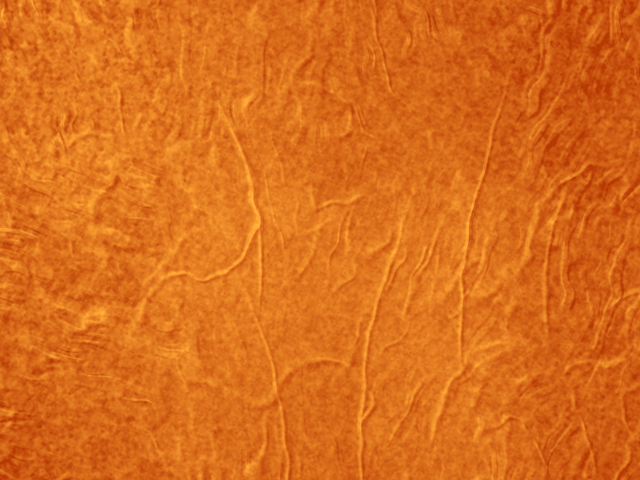
Reproduce this texture procedurally as a WebGL 1 fragment shader.

```glsl
precision highp float;
uniform vec2 u_resolution;

float hash(vec2 p) {
  return fract(sin(dot(p, vec2(127.1, 311.7))) * 43758.5453);
}

float noise(vec2 p) {
  vec2 i = floor(p), f = fract(p);
  f = f * f * (3.0 - 2.0 * f);
  return mix(mix(hash(i), hash(i + vec2(1.0, 0.0)), f.x),
             mix(hash(i + vec2(0.0, 1.0)), hash(i + 1.0), f.x), f.y);
}

vec2 turn(vec2 p, float a) {
  return vec2(cos(a) * p.x + sin(a) * p.y, cos(a) * p.y - sin(a) * p.x);
}

float bump(float d, float width) {
  return exp(-d * d / (width * width));
}

// Coarse on the left and top, smooth in the lower middle
float roughness(vec2 p) {
  return 0.4 + 0.6 * (1.0 - smoothstep(0.1, 0.65, p.x))
       + 0.3 * smoothstep(0.85, 1.2, p.x) + 0.25 * smoothstep(0.5, 0.9, p.y);
}

// Trowel direction turns from flat on the left to steep on the right
float strokeAngle(vec2 c, float jitter) {
  return mix(-0.2, -1.95, smoothstep(0.1, 0.8, c.x))
       - 0.5 * c.y * (1.0 - smoothstep(0.1, 0.7, c.x))
       + 0.5 * smoothstep(0.5, 1.0, c.y) * smoothstep(0.6, 1.1, c.x)
       + (jitter - 0.5) * (0.4 + 0.7 * c.y);
}

// x: stroke lumps, y: leaf-shaped rims, blended over scattered patches
vec2 strokes(vec2 p) {
  vec2 base = floor(p * 3.0), sum = vec2(0.0);
  float total = 0.0;
  for (int j = -1; j <= 1; j++) {
    for (int i = -1; i <= 1; i++) {
      vec2 id = base + vec2(float(i), float(j));
      vec2 center = (id + 0.15 + 0.7 * vec2(hash(id + 3.7), hash(id + 9.2))) / 3.0;
      vec2 d = p - center;
      float weight = exp(-380.0 * dot(d, d)) + 1e-14;
      vec2 q = turn(d, strokeAngle(center, hash(id + 5.1))) + id * 7.3;
      float lumps = smoothstep(0.48, 0.74, noise(q * vec2(10.0, 38.0)))
                  + 0.6 * smoothstep(0.4, 0.8, noise(q * vec2(24.0, 75.0) + 3.0));
      float rim = bump(noise(q * vec2(3.2, 11.0)) - 0.5, 0.045)
                + 0.5 * bump(noise(q * vec2(7.0, 24.0) + 50.0) - 0.5, 0.09);
      sum += weight * vec2(lumps, rim);
      total += weight;
    }
  }
  return sum / total;
}

// Long curved edges left by the trowel
float sweeps(vec2 p) {
  float h = 0.0;
  for (int i = 0; i < 5; i++) {
    float n = float(i), r = hash(vec2(n, 4.3)), s = hash(vec2(n, 8.6));
    float y = p.y - 0.45 * s;
    float k = mix(0.3, 1.0, r) * (n < 2.0 ? -1.0 : 1.0);
    float d = (p.x - 0.45 - 0.15 * n - 0.1 * s - k * y * y) / sqrt(1.0 + 4.0 * k * k * y * y);
    float span = smoothstep(-0.1, 0.0, y) * (1.0 - smoothstep(0.3, 0.65, y + 0.25 * r));
    h += span * (bump(d, 0.0045) + 0.35 * smoothstep(-0.004, 0.004, d) * exp(-max(d, 0.0) * 25.0));
  }
  return h;
}

float relief(vec2 p) {
  vec2 w = p + 0.06 * (vec2(noise(p * 6.0), noise(p * 6.0 + 31.0)) - 0.5)
         + 0.022 * (vec2(noise(p * 26.0), noise(p * 26.0 + 17.0)) - 0.5);
  vec2 s = strokes(w);
  vec2 t = turn(w, 0.6);
  float lumpMask = 0.45 + 0.75 * smoothstep(0.3, 0.65, noise(p * 7.0 + 90.0));
  float rimMask = smoothstep(0.3, 0.6, noise(p * 5.0 + 12.0));
  float plate = noise(t * 3.3 + 40.0) + 0.25 * noise(t * 11.0) - 0.62;
  float plateMask = smoothstep(0.4, 0.6, noise(p * 4.0 + 70.0));
  float scrap = noise(t * vec2(11.0, 7.0) + 23.0) + 0.2 * noise(t * 30.0) - 0.62;
  float scrapMask = smoothstep(0.5, 0.65, noise(p * 4.5 + 55.0));
  return 0.5 * roughness(p) * lumpMask * s.x + 0.42 * rimMask * s.y
       + 0.5 * sweeps(mix(p, w, 0.4))
       + plateMask * (0.5 * bump(plate, 0.025) + 0.2 * smoothstep(-0.02, 0.02, plate))
       + scrapMask * (0.4 * bump(scrap, 0.06) + 0.2 * smoothstep(-0.05, 0.05, scrap));
}

void main() {
  vec2 p = gl_FragCoord.xy / u_resolution.y;
  float height = relief(p);
  float slope = relief(p + vec2(0.0034, -0.0034)) - height;

  // Broad pools of light and shade
  vec2 glowLeft = p - vec2(0.1, 0.7), glowMid = p - vec2(0.75, 0.4);
  float tone = 0.38 + 0.26 * exp(-6.0 * dot(glowLeft, glowLeft))
             + 0.2 * exp(-5.0 * dot(glowMid, glowMid))
             - 0.24 * smoothstep(0.85, 1.35, p.x)
             - 0.1 * (1.0 - smoothstep(0.0, 0.4, length(p)));
  tone += 0.3 * (noise(p * 4.0 + 0.4 * noise(p * 15.0)) - 0.5);

  // Sponged pigment, rust flecks and fine grit
  float rough = roughness(p);
  float speckle = 0.6 * noise(turn(p, 0.5) * 135.0) + 0.4 * noise(turn(p, 1.1) * 60.0) - 0.5;
  tone += speckle * (0.3 + 0.35 * rough);
  tone -= 0.26 * rough * smoothstep(0.52, 0.8, noise(turn(p, 0.8) * 95.0 + 9.0));
  tone += 0.32 * (noise(turn(p, 0.3) * 210.0) - 0.5);

  // Light from the upper left
  tone += 0.26 * height + 1.7 * clamp(slope, -0.28, 0.3);

  vec3 rust = vec3(0.76, 0.29, 0.045), amber = vec3(0.94, 0.56, 0.168);
  gl_FragColor = vec4(mix(rust, amber, clamp(tone, -0.25, 1.5)), 1.0);
}
```
